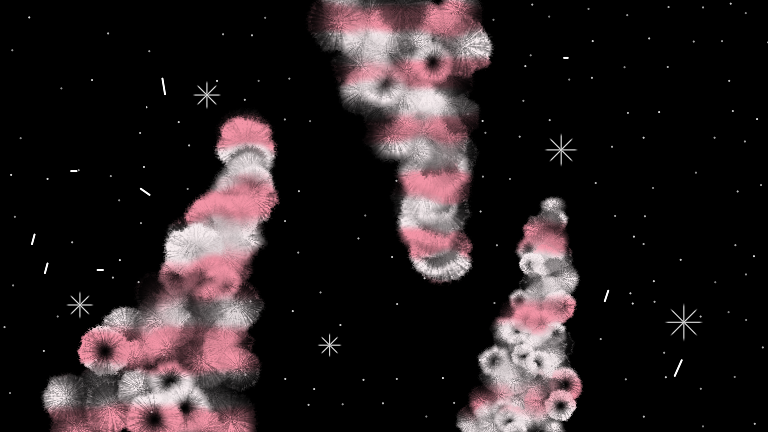
Reproduce this background procedurally as a Shadertoy shader.

```glsl
#define WHITE_TINT vec3(0.96, 0.92, 0.93)
#define PINK_TINT vec3(0.95, 0.58, 0.65)
#define BLOOM_SHADE 0.12
#define DARK_SHADE 0.55
#define BLOOM_LIGHT 1.3
#define RIM_LIGHT 0.4
#define DOT_CELL 0.078
#define DOT_RADIUS 0.0024
#define RAY_WIDTH 0.0004
#define DASH_WIDTH 0.0012
#define TAU 6.2831853

// Spines from tip to base: x, y, half spread
const vec3 LEFT_SPINE[7] = vec3[7](
    vec3(0.572, 0.715, 0.005), vec3(0.575, 0.61, 0.015), vec3(0.55, 0.52, 0.04),
    vec3(0.46, 0.39, 0.07), vec3(0.455, 0.26, 0.12), vec3(0.365, 0.14, 0.205),
    vec3(0.345, -0.01, 0.24));
const vec3 TOP_SPINE[7] = vec3[7](
    vec3(1.03, 0.385, 0.005), vec3(0.995, 0.46, 0.02), vec3(1.0, 0.53, 0.03),
    vec3(1.005, 0.62, 0.04), vec3(0.965, 0.75, 0.115), vec3(0.935, 0.87, 0.14),
    vec3(0.915, 1.01, 0.185));
const vec3 RIGHT_SPINE[7] = vec3[7](
    vec3(1.28, 0.53, 0.005), vec3(1.26, 0.445, 0.035), vec3(1.262, 0.35, 0.04),
    vec3(1.235, 0.26, 0.07), vec3(1.225, 0.18, 0.08), vec3(1.21, 0.08, 0.105),
    vec3(1.195, -0.01, 0.115));

// Sparkles: centre and reach; dashes: centre and half extent
const vec3 SPARKLES[5] = vec3[5](
    vec3(0.479, 0.78, 0.034), vec3(1.299, 0.653, 0.04), vec3(0.185, 0.294, 0.033),
    vec3(0.763, 0.201, 0.029), vec3(1.583, 0.254, 0.046));
const vec4 DASHES[9] = vec4[9](
    vec4(0.379, 0.80, 0.003, -0.018), vec4(0.171, 0.604, 0.006, 0.0),
    vec4(0.336, 0.556, 0.010, -0.007), vec4(0.077, 0.446, 0.003, 0.011),
    vec4(0.107, 0.379, 0.003, 0.011), vec4(0.232, 0.375, 0.006, 0.0),
    vec4(1.404, 0.315, 0.004, 0.012), vec4(1.570, 0.148, 0.008, 0.018),
    vec4(1.310, 0.866, 0.004, 0.0));

float hash(vec2 p) {
    return fract(sin(dot(p, vec2(127.1, 311.7))) * 43758.5453);
}

float noise(vec2 p) {
    vec2 i = floor(p), f = fract(p);
    f = f * f * (3.0 - 2.0 * f);
    return mix(mix(hash(i), hash(i + vec2(1, 0)), f.x),
               mix(hash(i + vec2(0, 1)), hash(i + vec2(1, 1)), f.x), f.y);
}

// Translucent disc with a dusty rim, radial fibres and a soft glow
vec3 paintBloom(vec3 color, vec2 q, vec4 rnd, vec3 tint) {
    float d = length(q);
    if (d > 1.25) return color;
    vec2 dir = q / max(d, 0.001);
    float petals = noise(dir * 3.0 + rnd.xy * 40.0);
    float fibres = noise(dir * 18.0 + d * 2.0 + rnd.zw * 40.0);
    float grain = noise(q * 24.0 + rnd.yx * 50.0);
    float edge = d + 0.2 * (petals - 0.5) + 0.1 * (fibres - 0.5) + 0.14 * (grain - 0.5);
    float mask = 1.0 - smoothstep(mix(0.55, 0.9, rnd.x), 1.04, edge);
    float rim = exp(-pow((edge - 0.9) / 0.07, 2.0));
    vec2 offCentre = q - 0.45 * vec2(cos(TAU * rnd.w), sin(TAU * rnd.w));
    float glow = exp(-1.6 * dot(offCentre, offCentre));
    float hollow = step(rnd.y, 0.25);
    glow = mix(glow, smoothstep(0.0, 0.75, d), hollow);
    float dark = step(0.86, rnd.y);
    float light = BLOOM_LIGHT * glow * mix(0.5, 1.0, fibres) * mix(1.0, 0.3, dark);
    light += RIM_LIGHT * rim * fibres;
    color *= 1.0 - mix(BLOOM_SHADE, DARK_SHADE, dark) * mask;
    return mix(color, tint, clamp(mask * light * mix(0.7, 1.2, grain), 0.0, 1.0));
}

// Blooms spread along a spine; blush holds phase, period and threshold of pink bands
vec3 paintCluster(vec3 color, vec2 p, vec3 spine[7], int count, float size, float seed, vec3 blush) {
    float band = 0.5 + 0.5 * cos(TAU * (p.y - blush.x) / blush.y);
    float pinkness = 0.5 * band + 0.3 * noise(p * 14.0 + seed);
    for (int i = 0; i < count; i++) {
        float n = float(i);
        float along = 6.0 * pow((n + 0.4) / float(count), 0.75);
        int k = min(int(along), 5);
        vec3 s = mix(spine[k], spine[k + 1], along - float(k));
        vec4 rnd = vec4(hash(vec2(n, seed)), hash(vec2(n, seed + 1.3)),
                        hash(vec2(n, seed + 2.7)), hash(vec2(n, seed + 4.1)));
        float side = 2.0 * fract(n * 0.618 + seed) - 1.0;
        vec2 centre = s.xy + vec2(side * s.z, (rnd.x - 0.5) * size * 0.5);
        float pink = smoothstep(blush.z - 0.14, blush.z + 0.14, pinkness + 0.2 * rnd.z);
        vec3 tint = mix(WHITE_TINT, PINK_TINT, pink);
        color = paintBloom(color, (p - centre) / (size * mix(0.75, 1.15, rnd.w)), rnd, tint);
    }
    return color;
}

float starDots(vec2 p, float px) {
    vec2 cell = floor(p / DOT_CELL);
    vec2 jitter = 0.1 + 0.8 * vec2(hash(cell), hash(cell + 37.0));
    float d = length(p - (cell + jitter) * DOT_CELL);
    float present = step(hash(cell + 71.0), mix(0.35, 0.75, p.x / 1.78));
    float shine = mix(0.5, 0.85, hash(cell + 13.0));
    return present * shine * (1.0 - smoothstep(DOT_RADIUS - 0.5 * px, DOT_RADIUS + 0.5 * px, d));
}

float sparkle(vec2 q, float reach, float px) {
    float d = length(q);
    float a = mod(atan(q.y, q.x) + TAU / 16.0, TAU / 8.0) - TAU / 16.0;
    float ray = 1.0 - smoothstep(0.0, RAY_WIDTH + px, abs(d * sin(a)));
    return 0.85 * ray * (1.0 - smoothstep(0.75 * reach, reach, d));
}

float dash(vec2 q, vec2 extent, float px) {
    float t = clamp(dot(q, extent) / dot(extent, extent), -1.0, 1.0);
    return 1.0 - smoothstep(DASH_WIDTH, DASH_WIDTH + px, length(q - t * extent));
}

void mainImage(out vec4 fragColor, in vec2 fragCoord) {
    float px = 1.0 / iResolution.y;
    vec2 p = fragCoord * px;
    // Night sky
    float sky = starDots(p, px);
    for (int i = 0; i < 5; i++) sky = max(sky, sparkle(p - SPARKLES[i].xy, SPARKLES[i].z, px));
    for (int i = 0; i < 9; i++) sky = max(sky, dash(p - DASHES[i].xy, DASHES[i].zw, px));
    vec3 color = vec3(sky);
    // Flower clusters
    color = paintCluster(color, p, LEFT_SPINE, 54, 0.062, 3.0, vec3(0.70, 0.17, 0.46));
    color = paintCluster(color, p, TOP_SPINE, 54, 0.063, 11.4, vec3(0.44, 0.13, 0.52));
    color = paintCluster(color, p, RIGHT_SPINE, 68, 0.037, 23.7, vec3(0.45, 0.18, 0.62));
    fragColor = vec4(color, 1.0);
}
```
